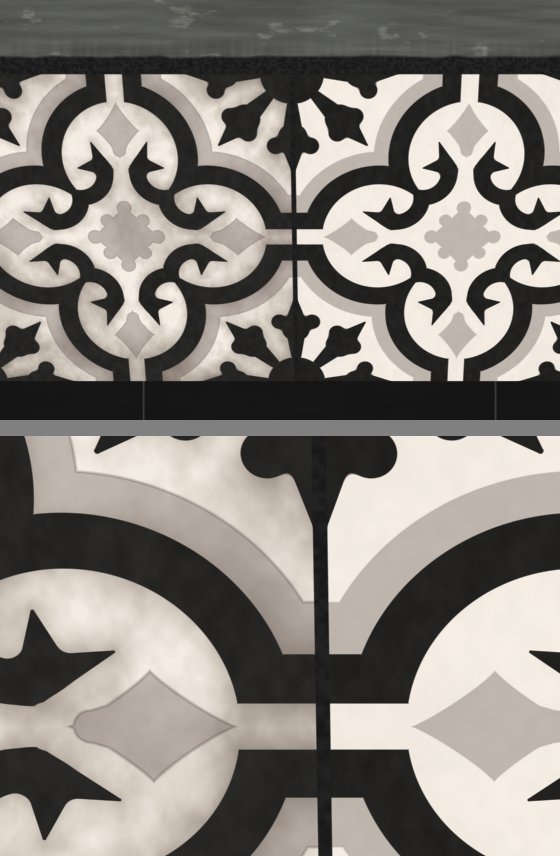
Top, the full canvas; bottom, a detail of the centre.
A Shadertoy shader for this pattern:

```glsl
// Encaustic cement tiles with scrolled quatrefoils, below a rough grey wall.
// Each tile is folded to one octant, drawn with distance functions, then
// aged with noise; a slight keystone widens the row towards the top.

const vec3 BLACK = vec3(0.125, 0.123, 0.118);
const vec3 CREAM = vec3(0.965, 0.935, 0.895);
const vec3 GREY = vec3(0.75, 0.715, 0.685);
const vec3 GRIME = vec3(0.46, 0.41, 0.37);
const vec3 WALL = vec3(0.34, 0.345, 0.325);

float hash(vec2 p) {
    return fract(sin(dot(p, vec2(127.1, 311.7))) * 43758.5453);
}

float noise(vec2 p) {
    vec2 i = floor(p), f = fract(p);
    f = f * f * (3.0 - 2.0 * f);
    vec2 e = vec2(1.0, 0.0);
    return mix(mix(hash(i), hash(i + e), f.x),
               mix(hash(i + e.yx), hash(i + e.xx), f.x), f.y);
}

float fbm(vec2 p) {
    float sum = 0.0, amp = 0.5;
    for (int i = 0; i < 5; i++) {
        sum += amp * noise(p);
        p = p * 2.03 + 17.3;
        amp *= 0.5;
    }
    return sum;
}

float cover(float d, float aa) { return 1.0 - smoothstep(-aa, aa, d); }

float disc(vec2 p, vec2 c, float r) { return length(p - c) - r; }

// Segment whose radius runs from ra to rb
float taper(vec2 p, vec2 a, vec2 b, float ra, float rb) {
    vec2 ab = b - a;
    float h = clamp(dot(p - a, ab) / dot(ab, ab), 0.0, 1.0);
    return length(p - a - ab * h) - mix(ra, rb, h);
}

float smoothMin(float a, float b, float k) {
    float h = max(k - abs(a - b), 0.0) / k;
    return min(a, b) - h * h * k * 0.25;
}

// Three-lobed bud along +x, mirrored in y
float bud(vec2 p, float spread) {
    p.y = abs(p.y);
    float d = taper(p, vec2(0.38, 0.0), vec2(0.6, 0.0), 0.085, 0.006);
    d = smoothMin(d, disc(p, vec2(0.43, spread), 0.05), 0.03);
    return min(d, taper(p, vec2(0.15, 0.0), vec2(0.36, 0.0), 0.025, 0.06));
}

// Flower shared by four tiles; r is measured from the tile corner
float cornerFlower(vec2 r) {
    r = vec2(max(r.x, r.y), min(r.x, r.y));
    vec2 diagonal = vec2(r.x + r.y, r.x - r.y) * 0.7071;
    float d = min(bud(r, 0.1), bud(diagonal, 0.07));
    return min(d, length(r) - 0.18);
}

// Hooked scroll with a forked leaf at its end
float scroll(vec2 p) {
    vec2 c = p - vec2(0.4, 0.245);
    float ring = max(abs(length(c) - 0.15) - 0.048, c.x - 0.025);
    float leaf = taper(p, vec2(0.43, 0.102), vec2(0.59, 0.16), 0.052, 0.003);
    float spike = taper(p, vec2(0.45, 0.13), vec2(0.435, 0.245), 0.05, 0.004);
    return smoothMin(ring, smoothMin(leaf, spike, 0.02), 0.02);
}

float lobedOutline(vec2 p, float radius, float strip) {
    return min(disc(p, vec2(0.5, 0.0), radius), p.y - strip);
}

float petal(vec2 p) {
    vec2 e = pow(abs(p - vec2(0.66, 0.0)) / vec2(0.165, 0.12), vec2(0.88));
    float blunt = taper(p, vec2(0.54, 0.0), vec2(0.65, 0.0), 0.035, 0.07);
    return min((e.x + e.y - 1.0) * 0.09, blunt);
}

float medallion(vec2 p) {
    float d = (p.x + p.y - 0.19) * 0.7071;
    d = min(d, disc(p, vec2(0.105), 0.038));
    return min(d, disc(p, vec2(0.185, 0.0), 0.042));
}

vec3 tile(vec2 q, float id, float aa) {
    vec2 a = abs(q);
    vec2 p = vec2(max(a.x, a.y), min(a.x, a.y));
    float inner = min(lobedOutline(p, 0.335, 0.05), length(p) - 0.31);
    inner = max(inner, -scroll(p));
    float band = lobedOutline(p, 0.45, 0.155);
    float border = lobedOutline(p, 0.535, 0.265);
    float flower = cornerFlower(1.0 - a);
    float motif = min(petal(p), medallion(p));
    float ink = min(max(band, -inner), flower);

    // Grime gathers along outlines and rims on the worn left tile
    float wear = id < 0.0 ? 1.0 : 0.06;
    float blotch = fbm(q * 4.0 + id * 9.0);
    float grain = fbm(q * vec2(34.0, 24.0) + id * 5.0);
    float nearInk = exp(-max(ink, 0.0) * 20.0);
    float rim = smoothstep(0.55, 1.0, p.x);
    float dirt = wear * clamp(0.02 + nearInk * 0.34 + rim * 0.22
               + (blotch - 0.45) * 0.9 + (grain - 0.5) * 0.3, 0.0, 0.85);

    float greyMask = max(cover(border, aa), cover(motif, aa));
    greyMask *= 1.0 - cover(inner, aa) * (1.0 - cover(motif, aa));
    vec3 col = mix(CREAM, GREY, greyMask);
    col = mix(col, GRIME, dirt);
    float seam = cover(min(abs(motif), abs(border)) - 0.003, aa);
    col *= 1.0 - 0.16 * wear * seam;
    col *= 0.975 + 0.05 * grain;
    vec3 pigment = BLACK + 0.06 * (grain - 0.4) + wear * 0.035 * blotch;
    return mix(col, pigment, cover(ink, aa));
}

vec3 wall(vec2 uv, float aa) {
    float streak = fbm(uv * vec2(6.0, 60.0));
    float ridge = noise(vec2(uv.x * 110.0, uv.y * 5.0));
    float low = 1.0 - smoothstep(0.87, 0.93, uv.y);
    vec3 col = WALL * (0.8 + 0.4 * streak + low * 0.16 * (ridge - 0.5));
    col *= 1.0 + 0.3 * smoothstep(0.66, 0.8, fbm(uv * vec2(14.0, 30.0)));
    float edge = 0.862 + 0.006 * noise(uv * 24.0);
    vec3 shadow = vec3(0.085) + 0.07 * noise(uv * 180.0);
    return mix(col, shadow, cover(uv.y - edge, aa * 2.0));
}

vec3 plinth(vec2 uv, float aa) {
    float joint = abs(mod(uv.x - 0.342, 0.838) + 0.419 - 0.838);
    joint = 0.419 - joint;
    vec3 col = vec3(0.075) + 0.02 * fbm(uv * vec2(8.0, 40.0));
    return mix(col, vec3(0.24), cover(joint - 0.002, aa));
}

void mainImage(out vec4 fragColor, in vec2 fragCoord) {
    vec2 uv = fragCoord / iResolution.y;
    float aa = 1.0 / iResolution.y;

    // Keystone mapping: each tile spans -1..1 in both axes
    float rise = uv.y - 0.436;
    float halfWidth = 0.4 + 0.066 * rise;
    float across = (uv.x - 0.701 + 0.016 * rise) / halfWidth;
    vec2 q = vec2(mod(across, 2.0) - 1.0, rise * 1.09 / halfWidth);
    float tileAA = aa / halfWidth;

    vec3 col = tile(q, floor(across * 0.5), tileAA);
    float grout = 1.0 - abs(q.x) - 0.014;
    col = mix(col, vec3(0.09) + 0.05 * noise(uv * 200.0), cover(grout, tileAA));
    vec3 surround = q.y > 0.0 ? wall(uv, aa) : plinth(uv, aa);
    col = mix(surround, col, cover(abs(q.y) - 0.992, tileAA));
    fragColor = vec4(col, 1.0);
}
```
